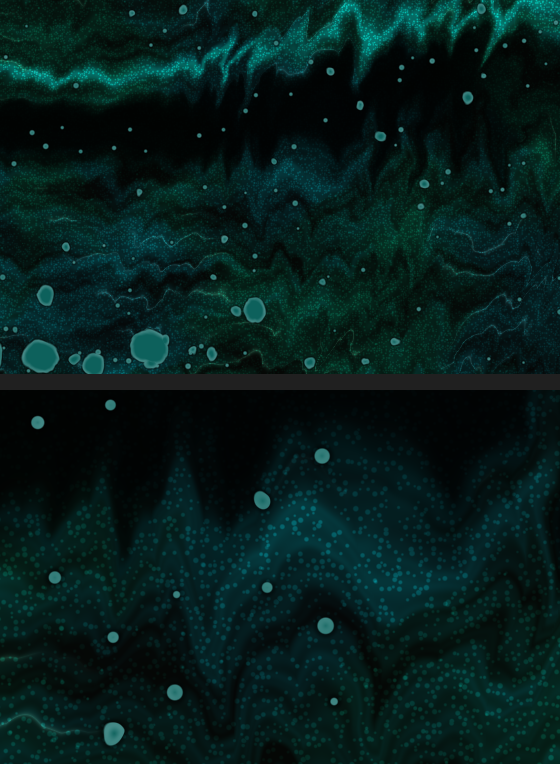
Top, the full canvas; bottom, a detail of the centre.
A Shadertoy shader for this texture:

```glsl
// Poured-paint marbling: folded teal and black strata with sandy grain and pale drops.

float hash(vec2 p) {
    p = fract(p * vec2(0.1231, 0.3117) + 0.37);
    p += dot(p, p.yx + 33.33);
    return fract((p.x + p.y) * p.x * 17.3);
}

// Layered sines, each octave bent, turned and shrunk
float waves(vec2 p) {
    float sum = 0.0, amp = 0.5;
    for (int i = 0; i < 4; i++) {
        p += 0.7 * sin(p.yx * 1.1 + vec2(0.0, 1.7));
        sum += amp * sin(p.x + 1.0) * cos(p.y);
        p = mat2(1.4, 1.1, -1.1, 1.4) * p + 2.0;
        amp *= 0.55;
    }
    return sum;
}

// Where drops gather: the lower left and a spot at the upper right
float crowd(vec2 c) {
    float corner = (1.0 - smoothstep(0.45, 0.75, c.x)) * (1.0 - smoothstep(0.1, 0.25, c.y));
    float spot = 1.0 - smoothstep(0.04, 0.13, length(c - vec2(1.34, 0.86)));
    return max(corner, 0.7 * spot);
}

// Cellular field: signed distance to the nearest scattered drop
float drops(vec2 p, float cells, float base, float cluster, float radius) {
    float d = 1.0;
    for (int j = -1; j <= 1; j++)
    for (int i = -1; i <= 1; i++) {
        vec2 id = floor(p * cells) + vec2(i, j);
        vec2 jitter = vec2(hash(id + cells), hash(id.yx + 5.7));
        vec2 center = (id + 0.15 + 0.7 * jitter) / cells;
        float keep = step(hash(id + 91.3), base + cluster * crowd(center));
        float r = radius * mix(0.4, 1.0, hash(id + 47.9));
        d = min(d, mix(1.0, length(p - center) - r, keep));
    }
    return d;
}

// Height inside the paint layers after leaning, pointed folds
float layerHeight(vec2 p) {
    vec2 q = p + 0.03 * vec2(waves(p * 9.0), waves(p * 8.0 + 9.0));
    float lean = q.x - 0.35 * (q.y - 0.7);
    float phase = lean * 27.0 + 1.2 * sin(lean * 11.0) + 2.0 * waves(p * 4.0 + 3.0);
    float fold = 1.0 - sqrt(pow(sin(phase), 2.0) + 0.015);
    fold += 0.3 * (0.5 - abs(sin(phase * 2.3 + q.y * 14.0)));
    float depth = mix(0.035, 0.11, smoothstep(0.4, 0.85, p.x));
    depth *= 0.75 + 0.35 * sin(p.x * 17.0 + p.y * 5.0);
    float rise = 0.15 * smoothstep(0.45, 1.15, p.x) * smoothstep(0.45, 0.85, p.y);
    return q.y - rise + depth * (fold - 0.35);
}

// Fine layers, faded where they get thinner than a pixel
float strata(float h, float drift) {
    float sum = 0.0, freq = 55.0, amp = 0.5;
    for (int i = 0; i < 4; i++) {
        float a = h * freq + drift * (4.0 + float(i));
        sum += amp * sin(a + sin(a * 0.43)) / (1.0 + pow(fwidth(a), 2.0));
        freq *= 1.85;
        amp *= 0.75;
    }
    return sum;
}

void mainImage(out vec4 fragColor, in vec2 fragCoord) {
    float px = 1.0 / iResolution.y;
    vec2 p = fragCoord * px;
    float h = layerHeight(p);
    float drift = waves(p * 6.0);
    float cloud = waves(p * 8.0 + vec2(4.0, h * 9.0));
    float lines = strata(h, drift);

    // Dark gap between the upper and lower paint
    float body = 1.0 - smoothstep(0.49, 0.62, h);
    body = max(body, 0.45 * smoothstep(1.2, 1.42, p.x));
    float top = smoothstep(0.71, 0.77, h);
    float shade = 1.0 - 0.35 * smoothstep(0.95, 1.5, p.x) * (1.0 - smoothstep(0.1, 0.5, p.y));
    float tone = 0.015 + 0.004 * lines;
    tone += body * shade * max(0.115 + 0.12 * cloud + 0.055 * lines, 0.02);
    tone += top * max(0.085 + 0.06 * cloud + 0.06 * lines, 0.02);

    // Bright ribbon with a soft halo
    float width = mix(0.022, 0.036, smoothstep(0.5, 1.1, p.x));
    float ribbon = exp(-pow((h - 0.805) / width, 2.0));
    float halo = exp(-pow((h - 0.81) / 0.06, 2.0));
    tone += ribbon * (0.24 + 0.05 * lines) + 0.06 * halo;

    // Hairline filaments
    float thread = h * 34.0 + 2.5 * drift;
    float filament = pow(1.0 - abs(sin(thread)), 9.0) / (1.0 + 2.0 * fwidth(thread));
    filament *= smoothstep(0.05, 0.4, waves(p * 7.0 + 20.0));
    tone += 0.22 * filament * max(body, top);

    // Sandy grain and brighter specks
    float sand = 1.0 - smoothstep(-px, px, drops(p, 170.0, 0.5, 0.0, 0.0024));
    float speck = 1.0 - smoothstep(-px, px, drops(p, 70.0, 0.12, 0.0, 0.0022));
    float paint = max(body, top);
    tone *= 0.9 + 0.7 * sand;
    tone += paint * (0.02 * sand + 0.14 * speck);

    float cool = smoothstep(-0.35, 0.4, waves(p * 5.0 + 31.0) + 0.2 * lines);
    cool = mix(cool, 0.6, ribbon);
    vec3 color = vec3(0.004 + 0.016 * paint, tone, tone * mix(0.72, 1.08, cool));
    color += vec3(0.12, 0.05, 0.05) * filament * paint;

    // Drops: wobbly large cells, round beads and tiny dots
    vec2 wobble = p + 0.012 * vec2(waves(p * 22.0), waves(p * 22.0 + 7.0));
    float d = drops(wobble, 7.0, 0.0, 0.75, 0.05);
    d = min(d, drops(wobble, 13.0, 0.1, 0.3, 0.015));
    d = min(d, drops(p, 21.0, 0.12, 0.25, 0.0075));
    float rim = smoothstep(-0.012, -0.002, d);
    float mottle = 0.5 + 0.5 * waves(p * 60.0);
    vec3 dropColor = mix(vec3(0.05, 0.38, 0.36), vec3(0.30, 0.56, 0.55), rim * (0.4 + 0.6 * mottle));
    color *= 1.0 - 0.5 * (1.0 - smoothstep(0.0, 0.006, d));
    color = mix(color, dropColor, 1.0 - smoothstep(-px, px, d));

    fragColor = vec4(clamp(color, 0.0, 1.0), 1.0);
}
```
